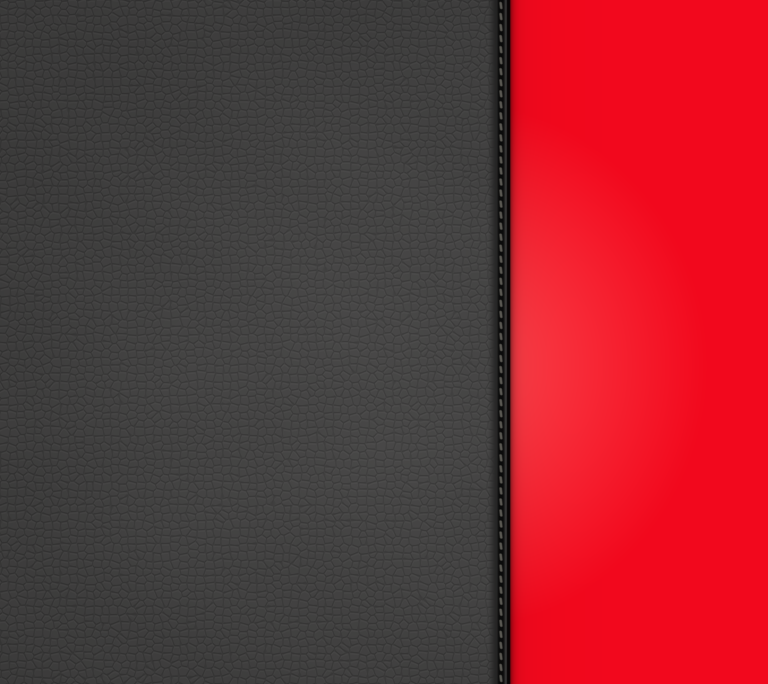
Reproduce this background procedurally as a Shadertoy shader.

```glsl
// Dark grained leather panel with a stitched right seam, over a glowing red field.

vec2 hash2(vec2 cell) {
    vec3 q = fract(vec3(cell.xyx) * vec3(0.1031, 0.103, 0.0973));
    q += dot(q, q.yzx + 33.33);
    return fract((q.xx + q.yz) * q.zy);
}

// Cellular noise: gap between the two nearest seeds, zero in the creases
float creaseGap(vec2 p) {
    vec2 cell = floor(p), local = fract(p);
    float nearest = 8.0, second = 8.0;
    for (int y = -1; y <= 1; y++) {
        for (int x = -1; x <= 1; x++) {
            vec2 offset = vec2(x, y);
            vec2 seed = offset + 0.18 + 0.64 * hash2(cell + offset);
            float d = length(seed - local);
            second = min(second, max(nearest, d));
            nearest = min(nearest, d);
        }
    }
    return second - nearest;
}

float crease(vec2 p) {
    return 1.0 - smoothstep(0.0, 0.3, creaseGap(p * vec2(80.0, 88.0)));
}

// Soft vertical band centred on a line
float band(float x, float center, float halfWidth, float blur) {
    return 1.0 - smoothstep(halfWidth - blur, halfWidth + blur, abs(x - center));
}

vec3 redField(vec2 p) {
    float glow = max(0.0, 1.0 - length(p - vec2(0.645, 0.465)) / 0.39);
    vec3 color = vec3(0.948, 0.032, 0.112) + glow * vec3(0.05, 0.28, 0.22);
    // Shadow cast by the panel
    float gap = max(p.x - 0.744, 0.0);
    return color * (1.0 - 0.65 * exp(-gap * 190.0) - 0.06 * exp(-gap * 30.0));
}

vec3 leather(vec2 p) {
    vec2 fromLight = p - vec2(0.56, 0.45);
    float light = 0.203 + 0.066 * exp(-2.8 * dot(fromLight, fromLight));
    light += 0.004 * sin(p.x * 13.0 + 2.0 * sin(p.y * 9.0)) * sin(p.y * 15.0 + p.x * 5.0);

    // Embossed grain: dark creases with a lit lower lip
    float grain = 0.017 * crease(p + vec2(0.0, 0.0025)) - 0.042 * crease(p);
    light += 0.008 + grain * (1.0 - smoothstep(0.715, 0.725, p.x));

    // Fold, sunken stitch channel and raised outer hem
    light *= 1.0 - 0.45 * smoothstep(0.712, 0.727, p.x);
    light *= 1.0 - 0.7 * band(p.x, 0.7325, 0.0045, 0.002);
    light += 0.065 * band(p.x, 0.7395, 0.0012, 0.0012);
    return light * vec3(1.01, 1.0, 0.995);
}

// Coverage of the evenly spaced thread capsules
float stitches(vec2 p, float pixel) {
    float spacing = 1.0 / 62.0;
    vec2 q = vec2(p.x - 0.7325, (fract(p.y / spacing) - 0.5) * spacing);
    q.x += q.y * 0.12;
    q.y -= clamp(q.y, -0.0033, 0.0033);
    return 1.0 - smoothstep(-pixel, pixel, length(q) - 0.0019);
}

void mainImage(out vec4 fragColor, in vec2 fragCoord) {
    vec2 p = fragCoord / iResolution.xy * vec2(1.123, 1.0);
    float pixel = 1.0 / iResolution.y;

    // Panel and thread
    vec3 panel = leather(p);
    panel = mix(panel, vec3(0.43, 0.42, 0.39), 0.8 * stitches(p, pixel));

    // Black cut edge, then the red field
    panel = mix(panel, vec3(0.035, 0.02, 0.022), smoothstep(0.7405, 0.7425, p.x));
    float outside = smoothstep(0.746 - pixel, 0.746 + pixel, p.x);
    fragColor = vec4(mix(panel, redField(p), outside), 1.0);
}
```
